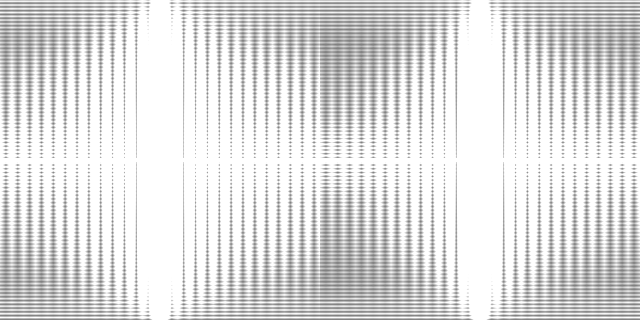
This pattern is drawn by a Shadertoy shader. Its source:

```glsl
// Fine grey grid of beaded columns and thin rows, bleached around two tall white slots.

// Distance to the nearest whole number: 0 on a line, 1 midway between lines.
float lineDistance(float t) {
    return 1.0 - abs(2.0 * fract(t) - 1.0);
}

float gridShade(vec2 uv) {
    uv = fract(uv);
    float side = max(abs(2.0 * fract(2.0 * uv.x) - 1.0), 0.004); // 0 at slot centre
    float rise = abs(2.0 * uv.y - 1.0);                          // 0 at mid height
    float fall = pow(1.0 - rise, 1.2) + 0.03;

    float column = lineDistance(54.0 * uv.x + 0.5);
    float row = lineDistance(85.0 * uv.y - 0.166);

    // Uneven exposure, continuous at the outer edges with a step in the middle
    float exposure = uv.x < 0.5 ? mix(0.85, 1.25, 2.0 * uv.x)
                                : mix(0.5, 0.85, 2.0 * uv.x - 1.0);

    // Columns sharpen toward the slots and spread toward top and bottom
    float columnSlope = min(exposure * fall / side, 5.0);

    // Rows separate near the middle and the far ends, and blend in between
    float rowSlope = 0.3 + 0.4 * (1.0 - smoothstep(0.0, 0.3, rise)) + 0.3 * smoothstep(0.7, 1.0, rise);
    rowSlope *= mix(0.15, 1.0, max(smoothstep(0.15, 0.22, side), smoothstep(0.3, 0.8, rise)));

    // White slots and the narrow gap across the middle
    float slot = 0.00005 * (1.0 - rise) / pow(side, 4.0);
    float gap = 1.0 - smoothstep(0.01, 0.016, rise);

    return clamp(0.42 + columnSlope * column + rowSlope * row + slot + gap, 0.5, 1.0);
}

void mainImage(out vec4 fragColor, in vec2 fragCoord) {
    // Four samples per pixel smooth the fine lines
    float shade = 0.0;
    for (int i = 0; i < 4; i++) {
        vec2 offset = (vec2(i % 2, i / 2) - 0.5) * vec2(0.5, 0.3);
        shade += 0.25 * gridShade((fragCoord + offset) / iResolution.xy);
    }
    fragColor = vec4(vec3(shade), 1.0);
}
```
